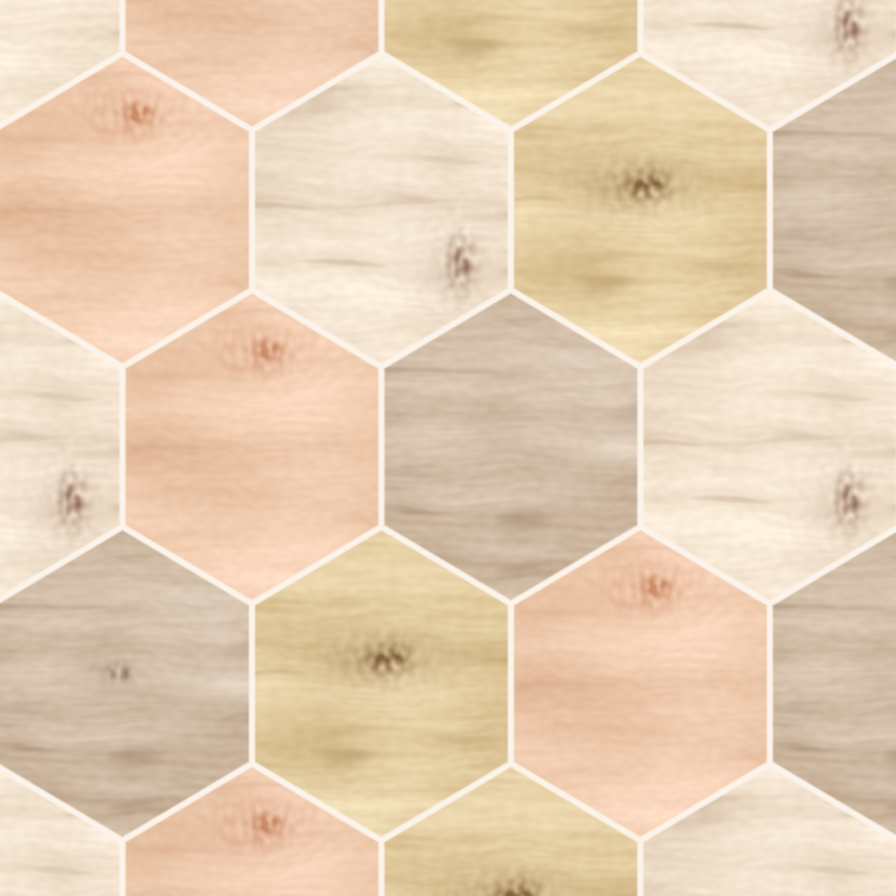
This pattern is drawn by a Shadertoy shader. Its source:

```glsl
// Hexagonal wooden tiles in four timbers, separated by thin pale joints.
// Two interleaved lattices find the tile under each point; stretched gradient
// noise, bent around a knot, draws the grain of every timber.

const vec2 PITCH = vec2(0.289, 0.5286);      // column step, double row step
const vec2 ORIGIN = vec2(-0.0078, -0.0273);  // centre of tile (0, 0)
const float HALF_WIDTH = 0.1445;
const float APEX = 0.1751;                   // height of the top corner
const float SHOULDER = 0.0892;               // height of the side corners
const float HALF_JOINT = 0.0034;
const float JOINT_BLUR = 0.0020;
const vec3 JOINT_COLOR = vec3(0.990, 0.958, 0.918);

struct Wood {
    vec3 base;
    vec3 stain;
    vec2 knot;      // position from the tile centre
    vec2 knotSize;
    float streak;   // contrast of the grain
    float patchy;   // contrast of the broad clouds
    float halo;     // strength of the colour around the knot
};

float hash(vec2 p) {
    p = fract(p * vec2(0.1031, 0.1137));
    p += dot(p, p.yx + 33.33);
    return fract((p.x + p.y) * p.y);
}

float cornerSlope(vec2 cell, vec2 offset) {
    float angle = 6.2832 * hash(cell);
    return dot(vec2(cos(angle), sin(angle)), offset);
}

float gradientNoise(vec2 p) {
    vec2 i = floor(p), f = p - i;
    vec2 u = f * f * f * (f * (f * 6.0 - 15.0) + 10.0);
    vec2 e = vec2(1.0, 0.0);
    float low = mix(cornerSlope(i, f), cornerSlope(i + e, f - e), u.x);
    float high = mix(cornerSlope(i + e.yx, f - e.yx), cornerSlope(i + 1.0, f - 1.0), u.x);
    return mix(low, high, u.y);
}

// Distance to the nearest side, positive inside the hexagon.
float hexInside(vec2 p) {
    p = abs(p);
    vec2 normal = normalize(vec2(APEX - SHOULDER, HALF_WIDTH));
    return min(HALF_WIDTH - p.x, normal.y * APEX - dot(p, normal));
}

// Timber layout: 0 pink, 1 cream, 2 yellow, 3 grey.
int woodKind(ivec2 tile) {
    ivec4 rows[4] = ivec4[4](ivec4(1, 0, 2, 1), ivec4(3, 2, 0, 3),
                             ivec4(1, 0, 3, 1), ivec4(0, 1, 2, 3));
    return rows[tile.y & 3][tile.x & 3];
}

// Only one grey tile has a knot, and one cream tile at the top lacks it.
float knotStrength(int kind, ivec2 tile) {
    bool clear = (kind == 3 && tile.x != 0) || (kind == 1 && tile == ivec2(0, 4));
    return clear ? 0.0 : 1.0;
}

Wood woodOf(int kind) {
    if (kind == 0) return Wood(vec3(0.937, 0.793, 0.681), vec3(0.78, 0.52, 0.38),
                               vec2(0.016, 0.106), vec2(0.019, 0.015), 0.055, 0.09, 0.38);
    if (kind == 1) return Wood(vec3(0.956, 0.895, 0.815), vec3(0.56, 0.42, 0.35),
                               vec2(0.088, -0.060), vec2(0.015, 0.027), 0.075, 0.08, 0.14);
    if (kind == 2) return Wood(vec3(0.900, 0.812, 0.642), vec3(0.48, 0.35, 0.21),
                               vec2(0.008, 0.027), vec2(0.021, 0.016), 0.085, 0.11, 0.24);
    return Wood(vec3(0.822, 0.740, 0.652), vec3(0.48, 0.39, 0.33),
                vec2(-0.004, 0.012), vec2(0.012, 0.008), 0.100, 0.09, 0.14);
}

vec3 woodColor(Wood wood, vec2 p, float seed, float knotAmount) {
    // Grain lines swerve away from the knot.
    vec2 d = p - wood.knot;
    float bend = exp(-dot(d * d, vec2(350.0, 500.0))) * knotAmount;
    vec2 g = p + seed * vec2(3.7, 5.3);
    g.y += 0.012 * gradientNoise(g * vec2(8.0, 13.0));
    g.y -= 0.3 * d.y * bend;

    // Broad clouds, long bands, broken streaks, fine fibres and short flecks.
    float clouds = gradientNoise(g * vec2(6.0, 9.0) + 63.0);
    float bands = gradientNoise(g * vec2(2.5, 22.0));
    float streaks = gradientNoise(g * vec2(8.0, 62.0) + 17.0);
    float fibres = gradientNoise(g * vec2(20.0, 150.0) + 41.0);
    float flecks = gradientNoise(g * vec2(75.0, 125.0) + 29.0);
    float grain = 0.95 * bands + 0.5 * streaks + 0.45 * fibres;
    float light = wood.streak * grain + wood.patchy * clouds + 0.03 * flecks;
    vec3 color = wood.base + light * vec3(0.8, 1.0, 1.2);
    float veins = smoothstep(0.2, 0.5, -streaks) * smoothstep(-0.2, 0.4, -bands);
    color = mix(color, wood.stain, veins * wood.streak * 2.4);

    // Mottled knot with a ragged halo drawn out along the grain.
    float mottle = gradientNoise(p * vec2(110.0, 85.0) + seed * 9.0);
    float core = exp(-dot(d / wood.knotSize, d / wood.knotSize));
    vec2 h = (d + vec2(0.008, 0.0)) / (wood.knotSize * vec2(3.2, 2.0));
    float ragged = 0.75 + 1.3 * streaks + 0.9 * mottle;
    float halo = exp(-dot(h, h)) * wood.halo * max(ragged, 0.0);
    float mark = core * clamp(0.42 + 0.9 * mottle, 0.0, 1.0) + halo;
    return mix(color, wood.stain, clamp(mark * knotAmount, 0.0, 0.9));
}

void mainImage(out vec4 fragColor, in vec2 fragCoord) {
    vec2 uv = fragCoord / iResolution.xy;

    // Keep whichever lattice has a tile covering this point.
    vec2 grid = (uv - ORIGIN) / PITCH;
    vec2 evenCell = round(grid), oddCell = round(grid - 0.5);
    vec2 evenPoint = (grid - evenCell) * PITCH, oddPoint = (grid - oddCell - 0.5) * PITCH;
    float evenInside = hexInside(evenPoint), oddInside = hexInside(oddPoint);
    bool odd = oddInside > evenInside;
    vec2 p = odd ? oddPoint : evenPoint;
    ivec2 tile = ivec2(odd ? oddCell : evenCell) * ivec2(1, 2) + ivec2(0, odd ? 1 : 0);

    // Equal timbers share their grain, with a slight shift of tone per tile.
    int kind = woodKind(tile);
    vec3 color = woodColor(woodOf(kind), p, float(kind + 1), knotStrength(kind, tile));
    color += 0.016 * (hash(vec2(tile) + 7.0) - 0.5);

    float soft = max(JOINT_BLUR, 1.0 / min(iResolution.x, iResolution.y));
    float cover = smoothstep(-soft, soft, max(evenInside, oddInside) - HALF_JOINT);
    fragColor = vec4(mix(JOINT_COLOR, color, cover), 1.0);
}
```
